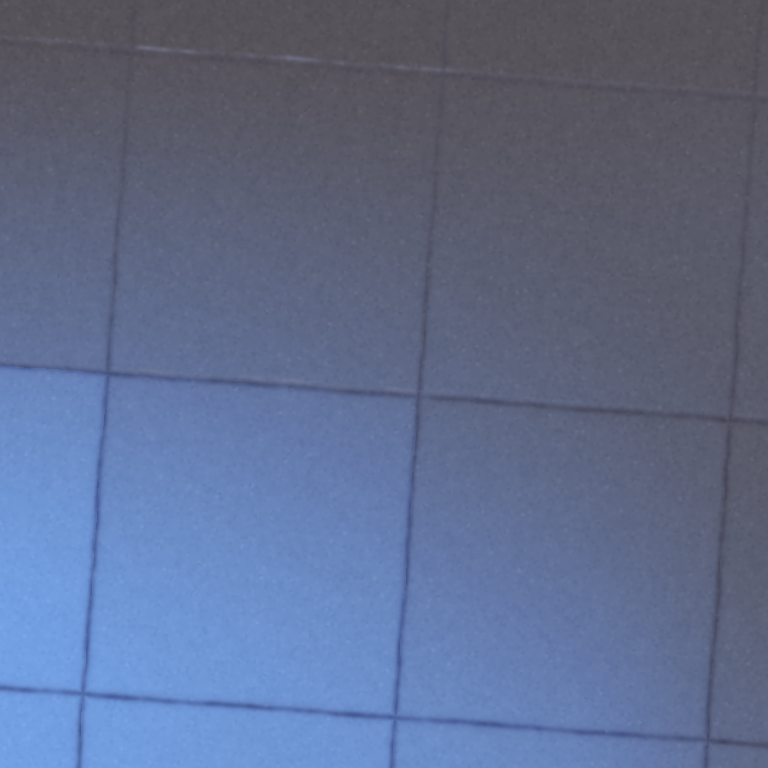
Write a WebGL 2 fragment shader that draws this texture.

```glsl
#version 300 es
precision highp float;

uniform vec2 u_resolution;
out vec4 fragColor;

// Tile grid, in canvas units (y measured down from the top)
const vec2 TILE_SIZE = vec2(0.408, 0.420);
const vec2 GRID_START = vec2(0.176, 0.056);
const float GRID_SLANT = 0.0745;
const float SEAM_WIDTH = 0.0037;
const float SEAM_HALO = 0.0085;
const float SEAM_WOBBLE = 0.0011;
const float RIDGE_OFFSET = 0.0078;

// Surface and light
const vec3 WARM_GREY = vec3(0.338, 0.322, 0.350);
const vec3 SLATE = vec3(0.350, 0.355, 0.415);
const vec3 DUSK_BLUE = vec3(0.392, 0.475, 0.665);
const vec3 SKY_BLUE = vec3(0.450, 0.630, 0.895);
const vec3 SEAM_FAINT = vec3(0.250, 0.245, 0.310);
const vec3 SEAM_LIT = vec3(0.225, 0.285, 0.520);
const vec3 RIDGE_COLOR = vec3(0.490, 0.510, 0.620);
const float TILE_TILT = 0.07;

// Grain
const float GRAIN_CELLS = 150.0;
const float MOTTLE_CELLS = 62.0;
const float GRAIN_AMOUNT = 0.034;
const float MOTTLE_AMOUNT = 0.014;

float hash(vec2 p) {
    vec3 q = fract(p.xyx * vec3(0.1031, 0.1030, 0.0973));
    q += dot(q, q.yzx + 33.33);
    return fract((q.x + q.y) * q.z);
}

// Cellular noise: x = distance to the nearest point, y = its random value
vec2 cellular(vec2 p) {
    vec2 base = floor(p);
    vec2 nearest = vec2(9.0, 0.0);
    for (int j = -1; j <= 1; j++) {
        for (int i = -1; i <= 1; i++) {
            vec2 cell = base + vec2(i, j);
            vec2 point = cell + vec2(hash(cell + 11.0), hash(cell + 47.0));
            float dist = length(p - point);
            if (dist < nearest.x) nearest = vec2(dist, hash(cell + 83.0));
        }
    }
    return nearest;
}

// Layered sines in -1..1
float waves(float t) {
    return 0.5 * sin(t * 23.0) + 0.3 * sin(t * 61.0 + 1.7) + 0.2 * sin(t * 139.0 + 4.1);
}

vec2 softLine(vec2 dist, float width) {
    float w = width + 0.35 / u_resolution.y;
    return exp(-dist * dist / (w * w));
}

// Blue glow from the lower left; each tile catches it at its own angle
float glow(vec2 p, vec2 tile) {
    float lower = step(0.5, tile.y);
    float edge = 0.48 + 0.38 * p.x * p.x;
    float tilt = -TILE_TILT * tile.x * lower;
    float light = smoothstep(-0.48, 0.45, p.y - edge + tilt);
    light *= mix(0.8, 1.0, lower) * (1.0 - 0.35 * p.x);
    return light * (1.0 - 0.3 * smoothstep(0.75, 1.0, p.x));
}

void main() {
    vec2 uv = gl_FragCoord.xy / u_resolution;
    vec2 p = vec2(uv.x, 1.0 - uv.y);

    // Slanted grid with slightly uneven seams
    vec2 sheared = p + GRID_SLANT * vec2(p.y, -p.x) - GRID_START;
    sheared += SEAM_WOBBLE * vec2(waves(p.y), waves(p.x + 3.0));
    vec2 grid = sheared / TILE_SIZE;
    vec2 tile = floor(grid);
    vec2 seamDist = (fract(grid + 0.5) - 0.5) * TILE_SIZE;

    // Lit surface
    float light = glow(p, tile);
    vec3 color = mix(WARM_GREY, SLATE, smoothstep(0.0, 0.35, p.y));
    color = mix(color, DUSK_BLUE, min(light * 2.0, 1.0));
    color = mix(color, SKY_BLUE, max(light * 2.0 - 1.0, 0.0));

    // Pale worn ridge just above the horizontal seams
    float wear = smoothstep(-0.3, 0.7, waves(p.x * 1.6 + floor(grid.y + 0.5) * 0.3));
    float reach = smoothstep(0.0, 0.2, p.x) * (1.0 - smoothstep(0.4, 0.75, p.x));
    float ridge = softLine(seamDist + RIDGE_OFFSET, 0.0028).y;
    ridge *= (0.08 + 0.42 * wear * reach) * (1.0 - 0.8 * smoothstep(0.55, 0.85, p.y));
    color = mix(color, RIDGE_COLOR, ridge);

    // Seams: thin and broken above, deep blue where the glow reaches
    vec3 seamColor = mix(SEAM_FAINT, SEAM_LIT, smoothstep(0.05, 0.75, light));
    float depth = mix(0.27, 0.66, smoothstep(0.1, 0.65, p.y));
    vec2 along = vec2(waves(p.y * 1.7 + tile.x), waves(p.x * 1.7 + 2.0));
    vec2 strength = depth * (0.87 + 0.33 * along);
    vec2 profile = 0.82 * softLine(seamDist, SEAM_WIDTH) + 0.18 * softLine(seamDist, SEAM_HALO);
    vec2 seams = strength * profile;
    color = mix(color, seamColor, max(seams.x, seams.y));

    // Grain, mottling, rare pits and pale flecks
    vec2 grain = cellular(p * GRAIN_CELLS);
    vec2 mottle = cellular(p * MOTTLE_CELLS + 7.0);
    float speck = 1.0 - smoothstep(0.1, 0.8, grain.x);
    color += GRAIN_AMOUNT * (grain.y - 0.5) * speck;
    color += MOTTLE_AMOUNT * (mottle.y - 0.5) * (1.0 - smoothstep(0.1, 0.9, mottle.x));
    color -= 0.035 * speck * step(0.975, grain.y);
    color += 0.045 * speck * step(grain.y, 0.012);

    fragColor = vec4(clamp(color, 0.0, 1.0), 1.0);
}
```
